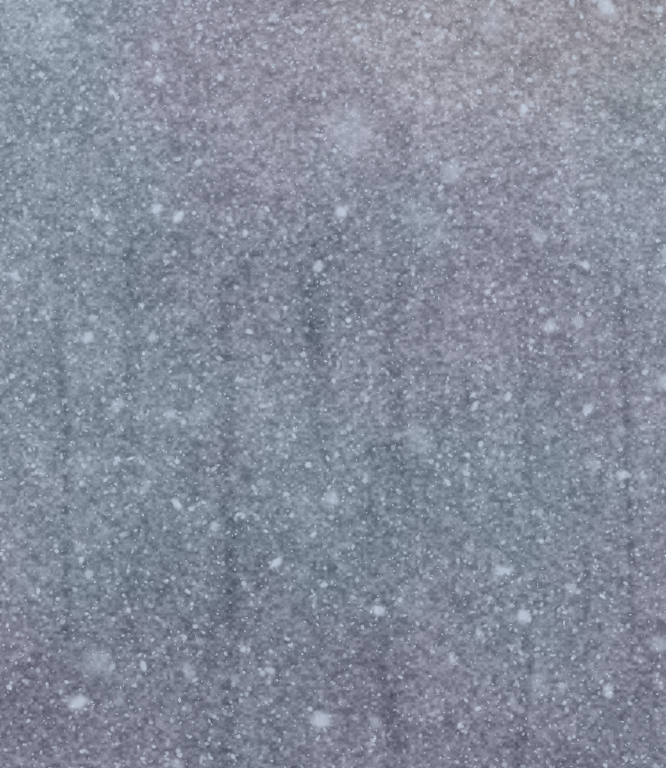
Reproduce this texture procedurally as a Shadertoy shader.

```glsl
// Dense snowfall in front of a dim, blue-grey winter wood
float hash(vec2 p) {
    vec3 q = fract(vec3(p.xyx) * 0.1031);
    q += dot(q, q.yzx + 33.33);
    return fract((q.x + q.y) * q.z);
}

float noise(vec2 p) {
    vec2 i = floor(p), f = fract(p);
    f = f * f * (3.0 - 2.0 * f);
    return mix(mix(hash(i), hash(i + vec2(1, 0)), f.x),
               mix(hash(i + vec2(0, 1)), hash(i + vec2(1, 1)), f.x), f.y);
}

float fbm(vec2 p) {
    float sum = 0.0, amp = 0.5;
    for (int i = 0; i < 5; i++) {
        sum += amp * noise(p);
        p = mat2(1.6, 1.2, -1.2, 1.6) * p + 7.3;
        amp *= 0.5;
    }
    return sum;
}

// Scattered ragged flakes; radius is a range in cell units, blur a share of it
float flakes(vec2 p, float cells, float density, vec2 radius, float blur, float seed) {
    p = p * cells + seed * 17.0;
    vec2 home = floor(p);
    float cover = 0.0;
    for (int y = -1; y <= 1; y++)
    for (int x = -1; x <= 1; x++) {
        vec2 id = home + vec2(x, y);
        if (hash(id + seed) > density) continue;
        vec2 d = p - id - vec2(hash(id + 31.7), hash(id + 57.1));
        float turn = 6.283 * hash(id + 83.9);
        d = mat2(cos(turn), sin(turn), -sin(turn), cos(turn)) * d;
        d.y *= 1.0 + 0.8 * hash(id + 11.3);
        float size = hash(id + 101.3);
        float r = mix(radius.x, radius.y, size * size);
        float dist = length(d) / r + 0.5 * (noise(d / r * 1.7 + id) - 0.5);
        float light = 0.35 + 0.65 * hash(id + 141.7);
        cover = max(cover, light * (1.0 - smoothstep(1.0 - blur, 1.0 + blur, dist)));
    }
    return cover;
}

// Faint upright trunks, each fading in and out along its height
float trunks(vec2 p) {
    float shade = 0.0;
    for (float i = 0.0; i < 9.0; i++) {
        float x = 0.05 + 0.105 * i + 0.05 * hash(vec2(i, 4.0));
        x += 0.03 * (noise(vec2(p.y * 5.0, i * 9.0)) - 0.5);
        float width = mix(0.004, 0.013, hash(vec2(i, 8.0)));
        float fade = smoothstep(0.4, 0.75, noise(vec2(i * 5.0, p.y * 4.0)));
        shade = max(shade, fade * (1.0 - smoothstep(0.3 * width, 1.8 * width, abs(p.x - x))));
    }
    return shade * (1.0 - smoothstep(0.5, 0.85, p.y));
}

// Thin slanting boughs from the ridges of stretched noise
float boughs(vec2 p, float slant) {
    vec2 q = vec2(p.x + slant * p.y, p.y - slant * p.x);
    float ridge = abs(fbm(q * vec2(5.0, 13.0)) - 0.48);
    return (1.0 - smoothstep(0.0, 0.045, ridge)) * smoothstep(0.42, 0.65, fbm(p * 4.0 + 3.0));
}

void mainImage(out vec4 fragColor, in vec2 fragCoord) {
    vec2 p = fragCoord / iResolution.y;

    // Misty wood, paler towards the top
    float light = mix(0.487, 0.535, smoothstep(0.0, 0.55, p.y));
    light += 0.055 * smoothstep(0.55, 1.0, p.y);
    light += 0.10 * (fbm(p * 4.5) - 0.48);
    light += 0.07 * (fbm(p * vec2(16.0, 13.0) + 20.0) - 0.48);
    light -= 0.055 * trunks(p);
    light -= 0.035 * boughs(p, 0.7);
    light += 0.035 * boughs(p + 5.0, -0.6);

    // Fine grain of distant snow
    light += 0.15 * (noise(p * vec2(210.0, 250.0)) - 0.5);
    light += 0.09 * (noise(p * vec2(110.0, 135.0) + 40.0) - 0.5);
    light += 0.07 * (noise(p * 430.0 + 90.0) - 0.5);

    // Cool and mauve patches, neutral grey in the upper right
    float mauve = smoothstep(0.32, 0.64, fbm(p * 3.0 + 12.0) + 0.1 * (p.x - 0.4));
    float grey = smoothstep(0.7, 1.0, p.y) * smoothstep(0.1, 0.8, p.x);
    vec3 color = light + mix(vec3(-0.042, 0.004, 0.058), vec3(-0.012, -0.008, 0.058), mauve);
    color += grey * vec3(0.012, 0.004, -0.025);

    // Falling snow, from far specks to near blurred flakes
    vec3 snow = vec3(0.78, 0.83, 0.89);
    color = mix(color, snow, 0.65 * flakes(p, 120.0, 0.40, vec2(0.15, 0.42), 0.55, 1.0));
    color = mix(color, snow, 0.75 * flakes(p, 60.0, 0.28, vec2(0.10, 0.26), 0.50, 2.0));
    color = mix(color, snow, 0.80 * flakes(p, 26.0, 0.22, vec2(0.09, 0.23), 0.55, 3.0));
    color = mix(color, snow, 0.85 * flakes(p, 12.0, 0.20, vec2(0.07, 0.18), 0.60, 4.0));
    color = mix(color, snow, 0.42 * flakes(p, 8.0, 0.22, vec2(0.10, 0.22), 0.95, 5.0));

    fragColor = vec4(clamp(color, 0.0, 1.0), 1.0);
}
```
